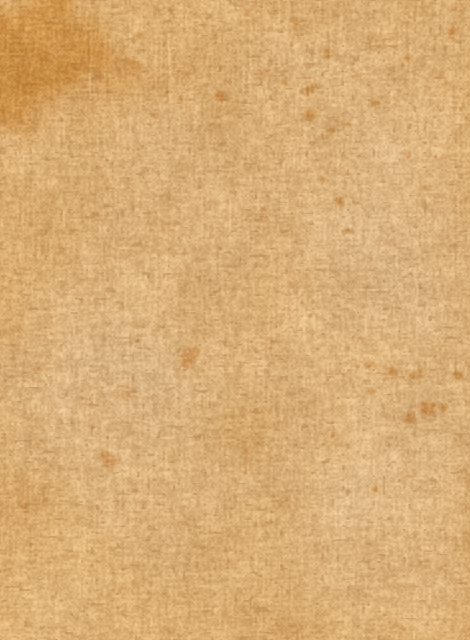
Reproduce this texture procedurally as a Shadertoy shader.

```glsl
const vec3 PALE_PAPER = vec3(0.865, 0.718, 0.526);
const vec3 WARM_PAPER = vec3(0.850, 0.668, 0.428);
const vec3 AMBER_STAIN = vec3(0.800, 0.560, 0.270);
const vec3 RUST = vec3(0.700, 0.420, 0.140);
const vec3 FIBRE_BROWN = vec3(0.680, 0.480, 0.270);

float hash(vec2 p) {
    vec3 q = fract(vec3(p.xyx) * 0.1031);
    q += dot(q, q.yzx + 33.33);
    return fract((q.x + q.y) * q.z);
}

vec2 hash2(vec2 p) {
    return vec2(hash(p), hash(p + 57.3));
}

float noise(vec2 p) {
    vec2 cell = floor(p);
    vec2 f = fract(p);
    f = f * f * (3.0 - 2.0 * f);
    float low = mix(hash(cell), hash(cell + vec2(1, 0)), f.x);
    float high = mix(hash(cell + vec2(0, 1)), hash(cell + vec2(1, 1)), f.x);
    return mix(low, high, f.y);
}

float fbm(vec2 p) {
    float sum = 0.0;
    float gain = 0.5;
    for (int i = 0; i < 5; i++) {
        sum += gain * noise(p);
        p = mat2(1.6, 1.2, -1.2, 1.6) * p + 17.7;
        gain *= 0.5;
    }
    return sum;
}

// Crossed threads, each stretched along its own direction
float weave(vec2 p) {
    return noise(p * vec2(42.0, 250.0)) + noise(p * vec2(250.0, 42.0) + 91.0) - 1.0;
}

// Soft ragged blotch, 1 at the centre
float blotch(vec2 p, vec2 centre, vec2 radius, float ragged) {
    float d = length((p - centre) / radius) + ragged;
    return 1.0 - smoothstep(0.0, 1.0, d);
}

// Rust spots scattered around a centre; most are small
float foxing(vec2 p, vec2 centre, vec2 spread, int count, vec2 sizes, float seed) {
    float ragged = 1.1 * (fbm(p * 75.0 + seed) - 0.42);
    float rust = 0.0;
    for (int i = 0; i < count; i++) {
        vec2 id = vec2(float(i) * 3.7 + 1.0, seed);
        vec2 spot = centre + spread * (2.0 * hash2(id) - 1.0);
        float size = hash(id + 19.1);
        float radius = mix(sizes.x, sizes.y, size * size);
        vec2 shape = radius * vec2(1.2, 0.95);
        float strength = mix(0.4, 1.0, hash(id + 8.4));
        rust = max(rust, strength * blotch(p, spot, shape, ragged));
    }
    return rust;
}

// Paired light and shaded sides of a thin vertical fold
float crease(vec2 p, float x, float bottom, float top) {
    float wander = 0.012 * (fbm(vec2(x * 90.0, p.y * 16.0)) - 0.5);
    float side = (p.x - x - wander) / 0.0028;
    float reach = smoothstep(bottom, bottom + 0.06, p.y)
                * (1.0 - smoothstep(top - 0.05, top, p.y));
    return side * exp(-side * side) * reach;
}

void mainImage(out vec4 fragColor, in vec2 fragCoord) {
    vec2 p = fragCoord / iResolution.y;
    float width = iResolution.x / iResolution.y;

    // Broad ageing, warmer towards the borders
    float cloud = fbm(p * 5.0 + 3.0) - 0.48;
    float warmth = 0.36 + 1.3 * cloud
                 + 0.40 * exp(-p.x * 13.0)
                 + 0.25 * exp(-(width - p.x) * 16.0)
                 + 0.35 * exp(-p.y * 9.0)
                 + 0.35 * smoothstep(0.72, 1.0, p.y);
    vec3 color = mix(PALE_PAPER, WARM_PAPER, clamp(warmth, 0.0, 1.0));

    // Water stain in the upper left corner
    float edge = 0.9 * (fbm(p * 13.0 + 40.0) - 0.48);
    float stain = blotch(p, vec2(0.04, 0.90), vec2(0.17, 0.19), edge);
    stain = max(stain, 0.45 * blotch(p, vec2(0.20, 0.88), vec2(0.17, 0.09), edge));
    color = mix(color, AMBER_STAIN, 0.85 * smoothstep(0.0, 0.8, stain));

    // Foxing: top, right side, lower left and loose specks
    float rust = foxing(p, vec2(0.45, 0.88), vec2(0.28, 0.12), 28, vec2(0.007, 0.024), 5.0);
    rust = max(rust, foxing(p, vec2(0.65, 0.38), vec2(0.08, 0.05), 10, vec2(0.009, 0.025), 23.0));
    rust = max(rust, foxing(p, vec2(0.21, 0.36), vec2(0.09, 0.11), 4, vec2(0.020, 0.030), 41.0));
    rust = max(rust, foxing(p, vec2(0.37, 0.45), vec2(0.37, 0.45), 24, vec2(0.005, 0.014), 67.0));
    color = mix(color, RUST, 0.62 * rust);

    // Cloth grain, mottling and folds
    float tone = 0.060 * weave(p)
               + 0.105 * (noise(p * 320.0) - 0.5)
               + 0.060 * (fbm(p * 85.0) - 0.48)
               + 0.110 * (fbm(p * 9.0 + 70.0) - 0.48);
    for (int i = 0; i < 5; i++) {
        float k = float(i);
        float x = width * (0.19 + 0.17 * k);
        tone += 0.09 * crease(p, x, 0.72 + 0.16 * hash(vec2(k, 4.0)), 0.98);
    }
    color += tone * vec3(0.85, 1.0, 1.05);

    // Short dark fibres
    float fibre = smoothstep(0.78, 0.95, noise(p * vec2(125.0, 180.0) + 11.0));
    color = mix(color, FIBRE_BROWN, 0.38 * fibre);

    fragColor = vec4(clamp(color, 0.0, 1.0), 1.0);
}
```
